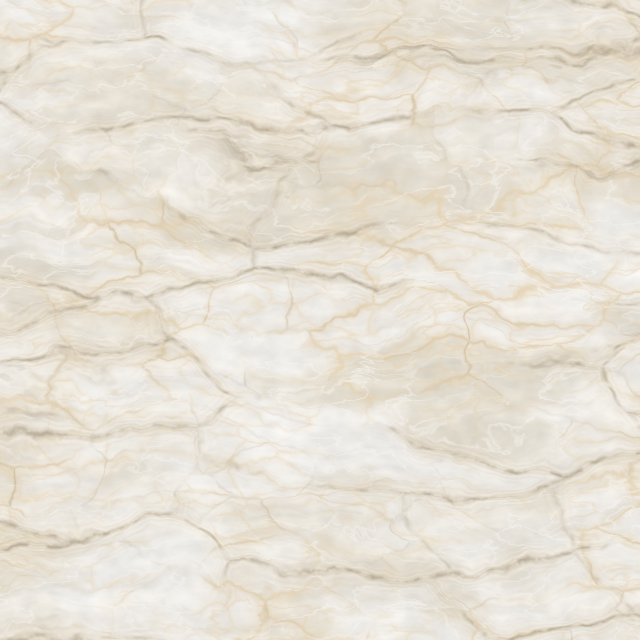
Give the GLSL for this texture, as a WebGL 2 fragment shader.

```glsl
#version 300 es
precision highp float;
precision highp int;
// Pale layered onyx: cloudy white and cream slabs, split by crinkled veins.
// Stretched, warped cell borders at three scales make the veins and cracks;
// noise contours add gold and white hairlines, stretched noise the strata.

uniform vec2 u_resolution;
out vec4 fragColor;

const vec3 WHITE = vec3(0.938, 0.931, 0.917);
const vec3 CREAM = vec3(0.898, 0.876, 0.830);
const vec3 GREIGE = vec3(0.862, 0.842, 0.790);
const vec3 SAND = vec3(0.872, 0.822, 0.735);
const vec3 GOLD = vec3(0.895, 0.820, 0.690);
const vec3 UMBER = vec3(0.660, 0.610, 0.525);
const vec3 MILK = vec3(0.965, 0.958, 0.943);

// Integer hash of a lattice cell, giving two values in 0..1
vec2 hash2(ivec2 cell, uint seed) {
    uvec2 v = uvec2(cell + 4096) + uvec2(seed * 131u, seed * 71u);
    v = v * 1664525u + 1013904223u;
    v.x += v.y * 1664525u;
    v.y += v.x * 1664525u;
    v ^= v >> 16u;
    v.x += v.y * 1664525u;
    v.y += v.x * 1664525u;
    v ^= v >> 16u;
    return vec2(v & 65535u) / 65535.0;
}

float noise(vec2 p, uint seed) {
    ivec2 c = ivec2(floor(p));
    vec2 f = fract(p);
    f = f * f * (3.0 - 2.0 * f);
    float low = mix(hash2(c, seed).x, hash2(c + ivec2(1, 0), seed).x, f.x);
    float high = mix(hash2(c + ivec2(0, 1), seed).x, hash2(c + ivec2(1, 1), seed).x, f.x);
    return mix(low, high, f.y);
}

float fbm(vec2 p, uint seed) {
    float sum = 0.0, gain = 0.5;
    for (int i = 0; i < 5; i++) {
        sum += gain * noise(p, seed + uint(i));
        p = mat2(1.96, 0.3, -0.3, 1.96) * p + 7.3;
        gain *= 0.5;
    }
    return sum / 0.97;
}

// Stretched cells: x = border distance, y = how level the border is, z = cell tone
vec3 cells(vec2 p, vec2 scale, uint seed) {
    vec2 q = p * scale;
    ivec2 base = ivec2(floor(q)), home = base;
    vec2 nearest = vec2(0.0);
    float best = 1e5;
    for (int j = -1; j <= 1; j++)
    for (int i = -1; i <= 1; i++) {
        ivec2 c = base + ivec2(i, j);
        vec2 r = vec2(c) + hash2(c, seed) - q;
        if (dot(r, r) < best) { best = dot(r, r); nearest = r; home = c; }
    }
    vec2 border = vec2(1e5, 0.0);
    for (int j = -2; j <= 2; j++)
    for (int i = -2; i <= 2; i++) {
        if (i == 0 && j == 0) continue;
        ivec2 c = home + ivec2(i, j);
        vec2 r = vec2(c) + hash2(c, seed) - q;
        vec2 across = (r - nearest) * scale;
        float d = 0.5 * dot(r + nearest, r - nearest) / length(across);
        if (d < border.x) border = vec2(d, abs(across.y) / length(across));
    }
    return vec3(border, hash2(home, seed + 9u).y);
}

// Bell-shaped line profile
float line(float d, float width) {
    return exp(-d * d / (width * width));
}

// Sandy halo, parallel growth bands and a soft, grainy core
vec3 addVein(vec3 color, float d, float strength, float grain) {
    float halo = strength * exp(-d / 0.012);
    color = mix(color, SAND, 0.60 * halo);
    color += 0.030 * halo * sin(d * 800.0 + 2.0 * grain);
    float core = line(d, 0.0030) * mix(0.12, 0.72, grain);
    return mix(color, UMBER, strength * core);
}

void main() {
    vec2 uv = gl_FragCoord.xy / u_resolution.y;

    // Broad bending, scalloped bumps and small crinkles
    vec2 bend = vec2(fbm(uv * vec2(3.0, 5.0), 1u), fbm(uv * vec2(4.0, 5.0), 11u)) - 0.5;
    vec2 crinkle = vec2(fbm(uv * 17.0, 21u), fbm(uv * 20.0, 31u)) - 0.5;
    vec2 p = uv + bend * vec2(0.18, 0.12) + crinkle * vec2(0.035, 0.022);

    vec3 slab = cells(p, vec2(2.9, 7.5), 4u);
    vec3 shard = cells(p + crinkle * 0.015, vec2(6.5, 14.0), 5u);
    vec3 chip = cells(p + crinkle * 0.02, vec2(13.0, 30.0), 6u);

    // Cloudy slabs with horizontal strata
    float cloud = fbm(p * vec2(5.0, 12.0), 41u);
    float strata = fbm(p * vec2(7.0, 60.0), 51u);
    float tone = cloud + 0.16 * (slab.z - 0.5) + 0.17 * (shard.z - 0.5) + 0.10 * (chip.z - 0.5);
    vec3 color = mix(WHITE, CREAM, smoothstep(0.38, 0.70, tone));
    color = mix(color, GREIGE, 0.60 * smoothstep(0.50, 0.95, slab.z) * smoothstep(0.36, 0.62, cloud));
    color += (strata - 0.5) * 0.085 + (fbm(uv * vec2(45.0, 60.0), 61u) - 0.5) * 0.075;

    // Gold seams and faint upright cracks along shards and chips
    float patches = smoothstep(0.38, 0.64, fbm(uv * vec2(5.0, 9.0), 71u));
    float flecks = smoothstep(0.40, 0.66, fbm(uv * vec2(11.0, 18.0), 76u));
    color = mix(color, GOLD, patches * (0.42 * line(shard.x, 0.0028) + 0.36 * exp(-shard.x / 0.010)));
    color = mix(color, GOLD, flecks * 0.48 * exp(-chip.x / 0.0035));
    color = mix(color, UMBER, 0.30 * flecks * (1.0 - 0.6 * shard.y) * line(shard.x, 0.0022));

    // Gold and white hairlines, broken into short pieces
    float wisps = abs(fbm(p * vec2(8.0, 24.0), 81u) - 0.5);
    color = mix(color, GOLD, 0.40 * line(wisps, 0.018) * patches);
    float threads = abs(fbm(p * vec2(14.0, 36.0), 91u) - 0.52);
    color = mix(color, MILK, 0.55 * line(threads, 0.022) * (1.0 - 0.6 * flecks));

    // Main veins: slab borders, strongest when level, then sparse wavy lines
    float grain = smoothstep(0.25, 0.75, fbm(uv * vec2(60.0, 75.0), 101u));
    float fade = smoothstep(0.36, 0.60, fbm(uv * vec2(4.0, 7.0), 111u));
    color = addVein(color, slab.x, fade * mix(0.40, 1.0, slab.y * slab.y), grain);
    float level = p.y * 3.5 + 1.7 * fbm(uv * vec2(1.6, 3.0), 121u);
    float breaks = smoothstep(0.46, 0.62, fbm(uv * vec2(3.0, 8.0), 131u));
    float seam = abs(fract(level) - 0.5) / 3.5;
    color = addVein(color, seam, 0.8 * breaks, grain);

    // Crumbled dashes beside the wavy lines
    float dashes = smoothstep(0.54, 0.72, fbm(p * vec2(28.0, 110.0), 141u));
    color = mix(color, UMBER, 0.40 * dashes * breaks * exp(-seam / 0.018));

    fragColor = vec4(clamp(color, 0.0, 1.0), 1.0);
}
```
